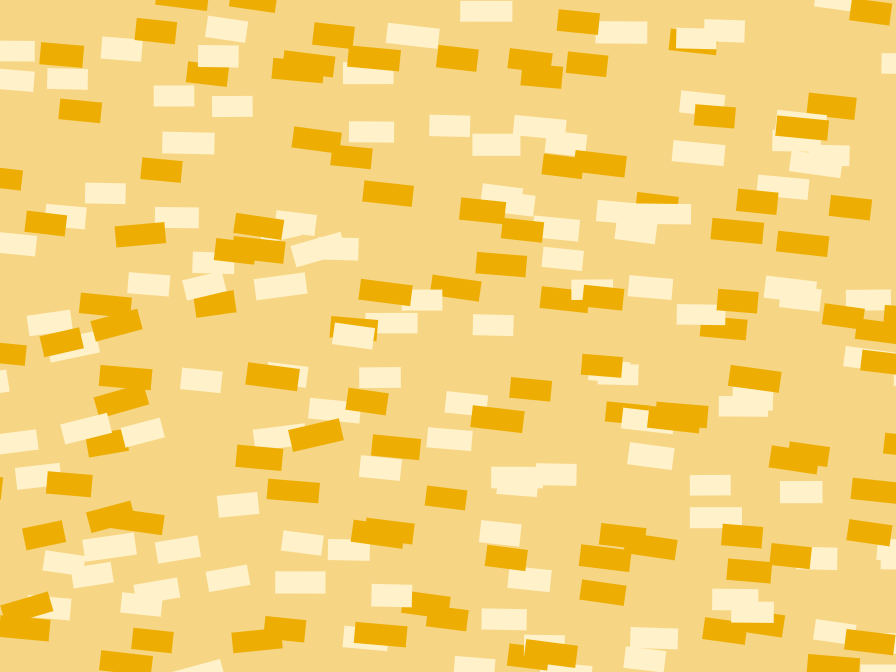
Write a WebGL 1 fragment shader that draws this pattern.

```glsl
precision highp float;
// Scattered amber and cream bricks, slightly tilted, on a sand ground.

uniform vec2 u_resolution;

const vec3 SAND = vec3(0.965, 0.84, 0.52);
const vec3 CREAM = vec3(1.0, 0.945, 0.79);
const vec3 AMBER = vec3(0.93, 0.68, 0.01);

float hash(vec2 p) {
  return fract(sin(dot(p, vec2(127.1, 311.7))) * 43758.5453);
}

float boxDistance(vec2 p, vec2 halfSize) {
  vec2 d = abs(p) - halfSize;
  return length(max(d, 0.0)) + min(max(d.x, d.y), 0.0);
}

// Tilt in degrees: gently downhill, with some bricks uphill at the lower left.
float brickTilt(vec2 center, vec2 seed, bool isCream) {
  float pick = hash(seed + 3.7);
  float vary = hash(seed + 5.3);
  float corner = smoothstep(0.54, 0.42, center.x) * smoothstep(0.72, 0.58, center.y);
  if (hash(seed + 7.9) < 0.62 * corner) return mix(5.0, 17.0, vary);
  if (isCream && pick < 0.55) return mix(-2.0, 0.5, vary);
  return mix(-8.5, -4.5, vary);
}

// Distance to the nearest brick of a jittered grid.
float brickLayer(vec2 p, float cellSize, float layer, bool isCream) {
  vec2 home = floor(p / cellSize);
  float nearest = 1.0;
  for (int j = -1; j <= 1; j++) {
    for (int i = -1; i <= 1; i++) {
      vec2 cell = home + vec2(float(i), float(j));
      vec2 seed = cell + layer * vec2(19.3, 41.7);
      vec2 jitter = vec2(hash(seed), hash(seed + 1.9));
      vec2 center = (cell + jitter) * cellSize;
      float a = radians(brickTilt(center, seed, isCream));
      vec2 q = p - center;
      q = vec2(cos(a) * q.x + sin(a) * q.y, cos(a) * q.y - sin(a) * q.x);
      // Most bricks are short, some are long.
      float halfWidth = mix(0.0302, 0.0388, smoothstep(0.3, 0.8, hash(seed + 9.1)));
      float halfHeight = mix(0.0150, 0.0168, hash(seed + 11.3));
      nearest = min(nearest, boxDistance(q, vec2(halfWidth, halfHeight)));
    }
  }
  return nearest;
}

void main() {
  vec2 p = gl_FragCoord.xy / u_resolution.y;
  vec3 color = SAND;

  // Cream and amber layers alternate so that either may lie on top.
  for (int k = 0; k < 4; k++) {
    float layer = float(k);
    bool isCream = mod(layer, 2.0) < 0.5;
    float cellSize = isCream ? 0.154 : 0.160;
    vec2 offset = layer * vec2(0.37, 0.23) + 0.05;
    // The tilt region follows the canvas, so shift by whole seeds only.
    float d = brickLayer(p, cellSize, layer + offset.x, isCream);
    float cover = clamp(0.5 - d * u_resolution.y, 0.0, 1.0);
    color = mix(color, isCream ? CREAM : AMBER, cover);
  }

  gl_FragColor = vec4(color, 1.0);
}
```
